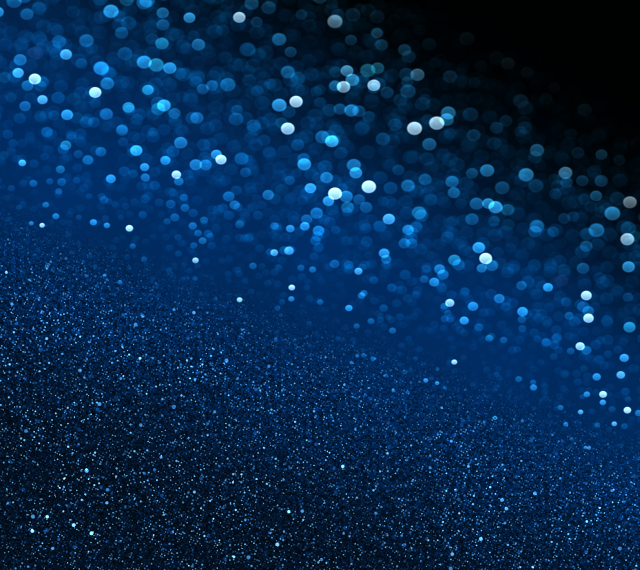
Reproduce this texture procedurally as a Shadertoy shader.

```glsl
// Blue glitter surface: sharp grains at lower left melting into round bokeh lights.

float hash(vec2 p) {
    return fract(sin(dot(p, vec2(127.1, 311.7))) * 43758.545);
}

vec2 hash2(vec2 p) {
    return vec2(hash(p), hash(p + 57.3));
}

float valueNoise(vec2 p) {
    vec2 i = floor(p), f = fract(p);
    f = f * f * (3.0 - 2.0 * f);
    float low = mix(hash(i), hash(i + vec2(1, 0)), f.x);
    float high = mix(hash(i + vec2(0, 1)), hash(i + 1.0), f.x);
    return mix(low, high, f.y);
}

// Distance behind the slanted line of sharp focus
float focusDepth(vec2 p) {
    return p.y + 0.36 * p.x - 0.55;
}

// Light left over before the black upper right corner
float cornerLight(vec2 p, float start, float end) {
    return 1.0 - smoothstep(start, end, p.y + 0.58 * p.x - 1.31);
}

float blurRadius(float depth) {
    return mix(0.0026, 0.0122, smoothstep(-0.08, 0.45, depth));
}

vec3 backdrop(vec2 p) {
    float depth = focusDepth(p);
    float band = smoothstep(-0.36, 0.17, depth);
    band *= 1.0 - 0.4 * smoothstep(0.2, 0.5, depth);
    band *= 0.92 + 0.16 * valueNoise(p * 9.0);
    vec3 color = mix(vec3(0.012, 0.06, 0.12), vec3(0.004, 0.175, 0.39), band);
    return color * mix(0.02, 1.0, cornerLight(p, -0.36, 0.1));
}

// Disc with a faint rim and a brighter upper side
float lensDisc(vec2 offset, float radius, float pixel) {
    vec2 q = offset * vec2(0.95, 1.08);
    float dist = length(q);
    float soft = max(pixel, radius * 0.16);
    float fill = 1.0 - smoothstep(radius - soft, radius + soft, dist);
    float rim = smoothstep(0.5, 0.95, dist / radius);
    return fill * (0.82 + 0.1 * rim + 0.25 * q.y / radius);
}

vec3 lightColor(float power, float tint) {
    vec3 color = mix(vec3(0.02, 0.36, 0.58), vec3(0.22, 0.7, 0.95), smoothstep(0.1, 0.7, power));
    color = mix(color, vec3(0.85, 0.97, 1.0), smoothstep(0.72, 0.95, power));
    color = mix(color, vec3(0.1, 0.48, 0.5), 0.6 * step(0.94, tint));
    return mix(color, vec3(0.5, 0.25, 0.5), 0.6 * step(0.993, tint));
}

// One jittered grid of blurred lights, starting at the given depth
vec3 bokehLayer(vec2 p, float cell, float seed, float nearDepth, float pixel) {
    vec3 sum = vec3(0);
    vec2 base = floor(p / cell);
    for (int y = -1; y <= 1; y++)
    for (int x = -1; x <= 1; x++) {
        vec2 id = base + vec2(x, y);
        vec2 center = (id + hash2(id + seed)) * cell;
        float depth = focusDepth(center);
        float size = hash(id + seed + 11.7);
        float power = pow(hash(id + seed + 23.1), 15.0);
        float radius = blurRadius(depth) * mix(0.8, 1.08, size);
        float shown = smoothstep(nearDepth, nearDepth + 0.14, depth);
        shown *= cornerLight(center, -0.2, 0.16);
        float strength = 0.17 * pow(size, 4.0) + 0.95 * power;
        sum += lightColor(power, hash(id + seed + 37.9))
             * lensDisc(p - center, radius, pixel) * strength * shown;
    }
    return sum;
}

// Sharp grains, one in each small cell
vec3 glitterLayer(vec2 p, float cell, float seed, float rarity, float pixel) {
    vec2 q = mat2(0.88, 0.47, -0.47, 0.88) * p / cell;
    vec2 id = floor(q);
    vec2 offset = fract(q) - mix(vec2(0.3), vec2(0.7), hash2(id + seed));
    float size = mix(0.17, 0.32, hash(id + seed + 5.3));
    float soft = max(0.8 * pixel / cell, 0.08);
    float grain = 1.0 - smoothstep(size - soft, size + soft, length(offset));
    float power = pow(hash(id + seed + 17.9), rarity);
    vec3 color = mix(vec3(0.02, 0.27, 0.62), vec3(0.6, 0.92, 1.0), power * power);
    return color * grain * power;
}

void mainImage(out vec4 fragColor, in vec2 fragCoord) {
    vec2 p = fragCoord / iResolution.y;
    float pixel = 1.0 / iResolution.y;
    float depth = focusDepth(p);
    vec3 color = backdrop(p);

    // Bokeh grids grow coarser away from the focus
    for (int i = 0; i < 6; i++) {
        float k = float(i);
        color += bokehLayer(p, 0.019 + 0.0043 * k, 71.0 * k + 9.0, -0.12 + 0.045 * k, pixel);
    }

    // Fine grains with dark gaps, then larger and rarer sparkles
    float sharp = 1.0 - smoothstep(-0.08, 0.13, depth);
    float clumps = 0.75 + 0.5 * valueNoise(p * 14.0);
    float gaps = hash(floor(p / 0.0032) + 19.0);
    color *= mix(1.0, 0.5 + 0.9 * gaps, sharp);
    vec3 glitter = 0.85 * glitterLayer(p, 0.0046, 3.0, 2.4, pixel);
    glitter += 0.9 * glitterLayer(p, 0.0066, 41.0, 5.0, pixel);
    glitter += 1.3 * glitterLayer(p, 0.0115, 83.0, 18.0, pixel);
    color += glitter * sharp * clumps;

    fragColor = vec4(min(color, 1.0), 1.0);
}
```
